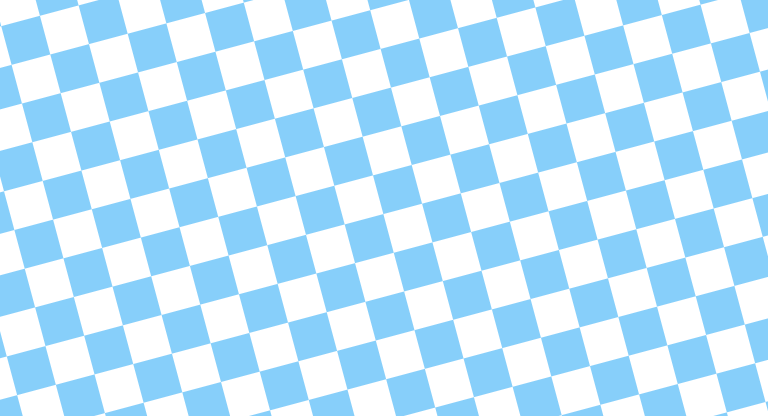
This pattern is drawn by a Shadertoy shader. Its source:

```glsl
// Signed square wave per axis: +1 in even cells, -1 in odd ones, smoothed over one pixel
vec2 softSquareWave(vec2 p, float pixel) {
    vec2 edgeDistance = abs(mod(p - 0.5, 2.0) - 1.0) - 0.5;
    return clamp(edgeDistance / (0.5 * pixel), -1.0, 1.0);
}

void mainImage(out vec4 fragColor, in vec2 fragCoord) {
    float cellSize = 0.0963;  // in canvas heights

    // Centre the grid near a cell corner and tilt it
    vec2 uv = (fragCoord - 0.5 * iResolution.xy) / iResolution.y - vec2(-0.0015, -0.0146);
    float tilt = radians(15.0);
    vec2 along = vec2(cos(tilt), sin(tilt));
    vec2 across = vec2(-along.y, along.x);
    vec2 cell = vec2(dot(uv, along), dot(uv, across)) / cellSize;

    // The product of both waves alternates like a checkerboard
    vec2 wave = softSquareWave(cell, 1.0 / (iResolution.y * cellSize));
    float checker = 0.5 + 0.5 * wave.x * wave.y;

    vec3 skyBlue = vec3(0.53, 0.81, 0.98);
    fragColor = vec4(mix(vec3(1.0), skyBlue, checker), 1.0);
}
```
